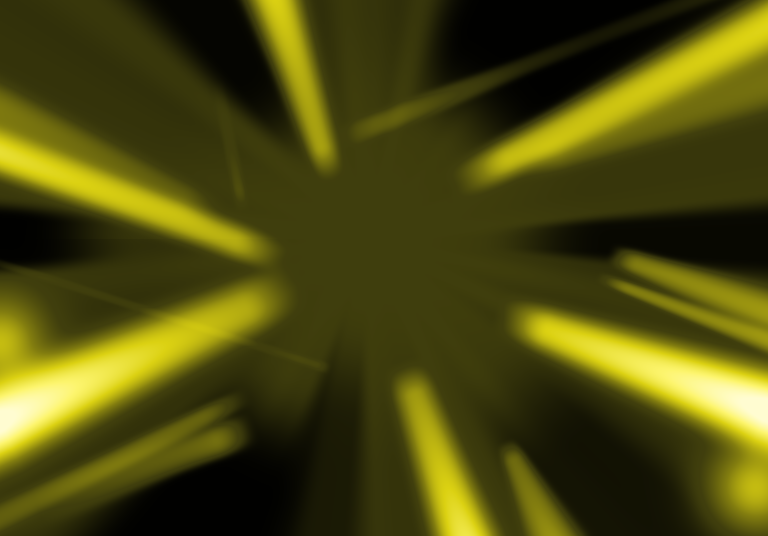
A WebGL 1 fragment shader for this background:

```glsl
precision highp float;
uniform vec2 u_resolution;

const float PI = 3.14159;
const vec2 HUB = vec2(0.688, 0.554);

float hash(float n) {
    return fract(sin(n * 127.1) * 4375.5);
}

float noise(float x) {
    float f = fract(x);
    return mix(hash(floor(x)), hash(floor(x) + 1.0), f * f * (3.0 - 2.0 * f));
}

// Soft shaft from a to b; widths and gains run from its near to its far end
float beam(vec2 p, vec2 a, vec2 b, vec2 widths, vec2 gains) {
    vec2 axis = b - a;
    vec2 dir = normalize(axis);
    vec2 rel = p - a;
    float t = dot(rel, dir) / length(axis);
    float along = clamp(t, 0.0, 1.0);
    float across = dir.x * rel.y - dir.y * rel.x;
    float q = across / mix(widths.x, widths.y, along);
    float profile = exp(-q * q * (0.6 + 0.8 * q * q));
    return profile * smoothstep(0.0, 0.2, t) * mix(gains.x, gains.y, along);
}

float glow(vec2 p, vec2 center, float radius) {
    vec2 d = (p - center) / radius;
    return exp(-dot(d, d));
}

// Dark sector that opens outward from the hub
float wedge(vec2 polar, float angle, float halfWidth, float start) {
    float off = abs(mod(polar.y - angle + PI, 2.0 * PI) - PI);
    float side = 1.0 - smoothstep(halfWidth * 0.55, halfWidth * 1.35, off);
    return side * smoothstep(start, start + 0.25, polar.x);
}

float addLight(float base, float light) {
    return base + light * (1.0 - base);
}

vec3 goldRamp(float v) {
    vec3 c = mix(vec3(0.005, 0.005, 0.0), vec3(0.25, 0.245, 0.05), smoothstep(0.0, 0.25, v));
    c = mix(c, vec3(0.51, 0.49, 0.06), clamp((v - 0.25) / 0.25, 0.0, 1.0));
    c = mix(c, vec3(0.86, 0.82, 0.07), clamp((v - 0.5) / 0.25, 0.0, 1.0));
    c = mix(c, vec3(0.99, 0.96, 0.43), clamp((v - 0.75) / 0.15, 0.0, 1.0));
    return mix(c, vec3(1.0, 0.99, 0.82), clamp((v - 0.9) / 0.1, 0.0, 1.0));
}

float backdrop(vec2 polar) {
    float v = 0.235 - 0.05 * smoothstep(0.1, 0.45, polar.x);
    v += 0.04 * (noise(polar.y * 9.0 + 40.0) - 0.5) * smoothstep(0.05, 0.3, polar.x);
    v *= 1.0 - wedge(polar, 0.9, 0.36, 0.2);
    v *= 1.0 - wedge(polar, -2.09, 0.25, 0.28);
    v *= 1.0 - 0.8 * wedge(polar, 2.15, 0.21, 0.14);
    v *= 1.0 - wedge(polar, PI, 0.09, 0.42);
    v *= 1.0 - 0.7 * wedge(polar, 0.0, 0.09, 0.2);
    v *= 1.0 - 0.55 * wedge(polar, -0.82, 0.2, 0.3);
    v *= 1.0 - 0.45 * wedge(polar, -1.75, 0.16, 0.1);
    return v;
}

// Six strong shafts
float mainBeams(vec2 p, float v) {
    v = addLight(v, beam(p, vec2(0.623, 0.655), vec2(0.505, 1.02), vec2(0.023, 0.053), vec2(0.45, 0.73)));
    v = addLight(v, beam(p, vec2(0.83, 0.645), vec2(1.44, 0.955), vec2(0.032, 0.058), vec2(0.6, 0.72)));
    v = addLight(v, beam(p, vec2(0.545, 0.51), vec2(0.0, 0.715), vec2(0.03, 0.045), vec2(0.5, 0.76)));
    v = addLight(v, beam(p, vec2(0.57, 0.475), vec2(0.0, 0.215), vec2(0.045, 0.088), vec2(0.42, 1.03)));
    v = addLight(v, beam(p, vec2(0.92, 0.42), vec2(1.43, 0.235), vec2(0.035, 0.083), vec2(0.6, 1.04)));
    return addLight(v, beam(p, vec2(0.75, 0.33), vec2(0.87, -0.01), vec2(0.034, 0.062), vec2(0.4, 0.82)));
}

// Dim companions and thin feathers
float sideBeams(vec2 p, float v) {
    v = addLight(v, beam(p, vec2(0.95, 0.68), vec2(1.44, 0.85), vec2(0.025, 0.055), vec2(0.25, 0.32)));
    v = addLight(v, beam(p, vec2(0.42, 0.59), vec2(0.0, 0.79), vec2(0.03, 0.05), vec2(0.2, 0.36)));
    v = addLight(v, beam(p, vec2(0.47, 0.265), vec2(0.0, 0.035), vec2(0.018, 0.026), vec2(0.36, 0.2)));
    v = addLight(v, beam(p, vec2(0.48, 0.205), vec2(0.07, 0.055), vec2(0.032, 0.04), vec2(0.52, 0.05)));
    v = addLight(v, beam(p, vec2(0.94, 0.18), vec2(1.04, -0.02), vec2(0.016, 0.05), vec2(0.3, 0.5)));
    v = addLight(v, beam(p, vec2(1.13, 0.53), vec2(1.43, 0.42), vec2(0.018, 0.042), vec2(0.4, 0.48)));
    v = addLight(v, beam(p, vec2(1.11, 0.485), vec2(1.43, 0.365), vec2(0.01, 0.022), vec2(0.35, 0.45)));
    v = addLight(v, beam(p, vec2(0.62, 0.735), vec2(1.1, 0.925), vec2(0.022, 0.02), vec2(0.24, 0.1)));
    v = addLight(v, beam(p, vec2(0.455, 0.6), vec2(0.405, 0.85), vec2(0.012, 0.012), vec2(0.14, 0.0)));
    return addLight(v, beam(p, vec2(0.62, 0.31), vec2(0.48, 0.355), vec2(0.01, 0.008), vec2(0.1, 0.06)));
}

void main() {
    vec2 p = gl_FragCoord.xy / u_resolution.y;
    vec2 rel = p - HUB;
    vec2 polar = vec2(length(rel), atan(rel.y, rel.x + 0.00001));

    float light = backdrop(polar);
    light = sideBeams(p, light);
    light = mainBeams(p, light);

    // Edge glows
    light = addLight(light, 0.62 * glow(p, vec2(0.0, 0.36), 0.085));
    light = addLight(light, 0.62 * glow(p, vec2(1.41, 0.09), 0.085));

    gl_FragColor = vec4(goldRamp(clamp(light, 0.0, 1.0)), 1.0);
}
```
